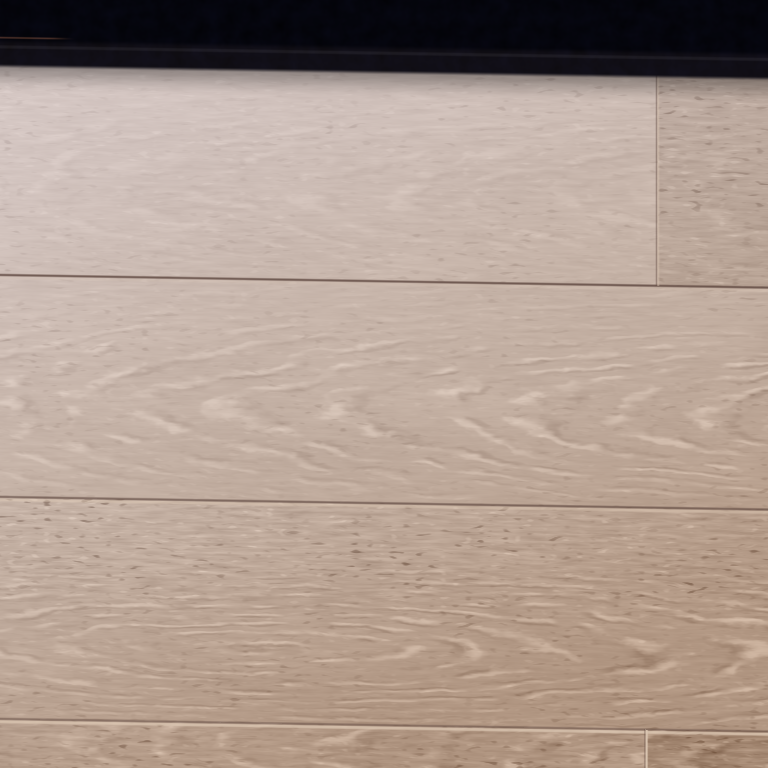
Give the GLSL for this texture, as a WebGL 1 fragment shader.

```glsl
precision highp float;
// Pale oiled oak floorboards with cathedral grain, running below a dark skirting band.
uniform vec2 u_resolution;

const float BOARD_HEIGHT = 0.289;
const float FIRST_BOARD = 0.069;
const float TILT = 0.0165;
const float BAND_EDGE = 0.086;
const vec3 OAK_COOL = vec3(0.83, 0.775, 0.76);
const vec3 OAK_MID = vec3(0.765, 0.69, 0.64);
const vec3 OAK_WARM = vec3(0.69, 0.585, 0.505);
const vec3 GROOVE = vec3(0.36, 0.27, 0.24);
const vec3 BEVEL = vec3(0.86, 0.78, 0.70);
const vec3 BAND = vec3(0.018, 0.02, 0.05);

vec2 hashGradient(vec2 cell) {
  vec2 q = vec2(dot(cell, vec2(127.1, 311.7)), dot(cell, vec2(269.5, 183.3)));
  return 2.0 * fract(sin(q) * 43758.55) - 1.0;
}

float gradientNoise(vec2 p) {
  vec2 i = floor(p), f = fract(p);
  vec2 w = f * f * f * (f * (f * 6.0 - 15.0) + 10.0);
  float a = dot(hashGradient(i), f);
  float b = dot(hashGradient(i + vec2(1.0, 0.0)), f - vec2(1.0, 0.0));
  float c = dot(hashGradient(i + vec2(0.0, 1.0)), f - vec2(0.0, 1.0));
  float d = dot(hashGradient(i + 1.0), f - 1.0);
  return mix(mix(a, b, w.x), mix(c, d, w.x), w.y);
}

float fractalNoise(vec2 p) {
  float sum = 0.0, amplitude = 1.0;
  for (int i = 0; i < 3; i++) {
    sum += amplitude * gradientNoise(p);
    p = p * 2.03 + 17.3;
    amplitude *= 0.5;
  }
  return sum;
}

// Soft line of the given half width around distance zero
float line(float dist, float halfWidth, float pixel) {
  return 1.0 - smoothstep(halfWidth - pixel, halfWidth + pixel, abs(dist));
}

// Value belonging to one board row
float forRow(vec4 values, float row) {
  return dot(values, 1.0 - step(0.5, abs(vec4(0.0, 1.0, 2.0, 3.0) - row)));
}

// Thin ridge once per unit of phase
float ridge(float phase, float width) {
  return 1.0 - smoothstep(width * 0.3, width, abs(fract(phase) - 0.5));
}

// Brightness change from nested growth rings stretched along the board
float cathedralGrain(vec2 p, vec2 centre, float strength, vec2 seed) {
  vec2 d = p - centre;
  float wobble = fractalNoise(p * vec2(5.0, 16.0) + seed) * 0.011
               + fractalNoise(p * vec2(34.0, 80.0) + seed) * 0.0025;
  float phase = (length(vec2(d.x / 9.0, d.y)) + wobble) / 0.0125;
  float broken = smoothstep(-0.25, 0.3, fractalNoise(p * vec2(14.0, 50.0) - seed));
  float core = 1.0 - smoothstep(0.05, 0.135, abs(d.y));
  float lines = 0.085 * ridge(phase, 0.24) - 0.055 * ridge(phase + 0.2, 0.22);
  return strength * lines * broken * mix(0.25, 1.0, core);
}

// Brightness change from short pores and brushed fibres
float pores(vec2 p, float roughness, vec2 seed) {
  float fibre = fractalNoise(p * vec2(22.0, 190.0) + seed);
  float fleck = gradientNoise(p * vec2(62.0, 210.0) + seed.yx);
  float patches = smoothstep(-0.2, 0.4, fractalNoise(p * vec2(4.0, 10.0) + seed));
  float dark = smoothstep(0.16, 0.45, fleck) * (0.4 + patches);
  float light = smoothstep(0.2, 0.5, -fleck);
  return roughness * (0.06 * fibre - 0.085 * dark + 0.045 * light);
}

vec3 oakTone(vec2 p) {
  float warmth = clamp(0.8 * (p.y - 0.1) + 0.3 * p.x, 0.0, 1.0);
  vec3 tone = mix(OAK_COOL, OAK_MID, smoothstep(0.0, 0.52, warmth));
  return mix(tone, OAK_WARM, smoothstep(0.42, 0.9, warmth));
}

vec3 skirting(vec2 p, float pixel) {
  vec3 colour = BAND * (1.0 + 0.7 * fractalNoise(p * 45.0));
  colour += vec3(0.045, 0.035, 0.035) * smoothstep(0.050, 0.058, p.y);
  colour += 0.05 * line(p.y - 0.061, 0.002, pixel);
  float glint = line(p.y - 0.049, 0.001, pixel) * (1.0 - smoothstep(0.06, 0.1, p.x));
  return colour + vec3(0.28, 0.17, 0.11) * glint;
}

void main() {
  vec2 uv = gl_FragCoord.xy / u_resolution;
  float pixel = 1.0 / min(u_resolution.x, u_resolution.y);
  vec2 p = vec2(uv.x, 1.0 - uv.y - TILT * uv.x);  // y runs down, square to the boards

  // Board rows and staggered end joints
  float slot = (p.y - FIRST_BOARD) / BOARD_HEIGHT;
  float row = clamp(floor(slot), 0.0, 3.0);
  float across = slot - row;
  float endJoint = 0.857 - 0.005 * row + 0.9 * mod(row, 3.0);
  float nextBoard = step(endJoint, p.x);
  vec2 seed = vec2(13.7, 7.9) * (row + 1.0) + 31.3 * nextBoard;

  // Wood tone, rings and pores
  vec2 local = vec2(p.x, across * BOARD_HEIGHT);
  vec2 centre = vec2(forRow(vec4(1.35, 1.4, 0.36, 1.15), row) + 0.5 * nextBoard,
                     forRow(vec4(0.6, 0.58, 0.66, 0.14), row) * BOARD_HEIGHT);
  float strength = forRow(vec4(0.4, 1.0, 1.2, 1.2), row) * mix(0.75, 1.1, p.x);
  float brushed = 1.0 - smoothstep(0.3, 0.6, across);
  float roughness = forRow(vec4(0.6, 0.55, 0.75, 0.6), row) + 0.7 * brushed * step(1.5, row);
  float relief = cathedralGrain(local, centre, strength, seed)
               + pores(local, roughness + 0.5 * nextBoard, seed)
               + 0.025 * fractalNoise(local * vec2(3.0, 12.0) + seed);
  vec3 colour = oakTone(p) - nextBoard * vec3(0.045, 0.05, 0.055);
  colour += relief * vec3(0.95, 1.0, 1.0);

  // Long grooves with a lit lower bevel, brighter toward the bottom
  float joint = floor(slot + 0.5);
  float seam = (slot - joint) * BOARD_HEIGHT;
  float lit = clamp(0.15 + 0.3 * (joint - 1.0), 0.0, 0.8);
  colour = mix(colour, BEVEL, lit * line(seam - 0.0035, 0.002, pixel));
  colour = mix(colour, GROOVE, (0.95 - 0.15 * joint) * line(seam, 0.0014, pixel));

  // Short end joints
  float end = p.x - endJoint;
  colour = mix(colour, GROOVE, 0.5 * line(end + 0.002, 0.001, pixel));
  colour = mix(colour, BEVEL, (0.45 + 0.15 * row) * line(end, 0.0014, pixel));

  // Shadow under the skirting, then the skirting itself
  colour *= mix(0.66, 1.0, smoothstep(BAND_EDGE - 0.006, BAND_EDGE + 0.035, p.y));
  float floorMask = smoothstep(BAND_EDGE - 0.002 - pixel, BAND_EDGE + 0.002 + pixel, p.y);
  gl_FragColor = vec4(mix(skirting(p, pixel), colour, floorMask), 1.0);
}
```
